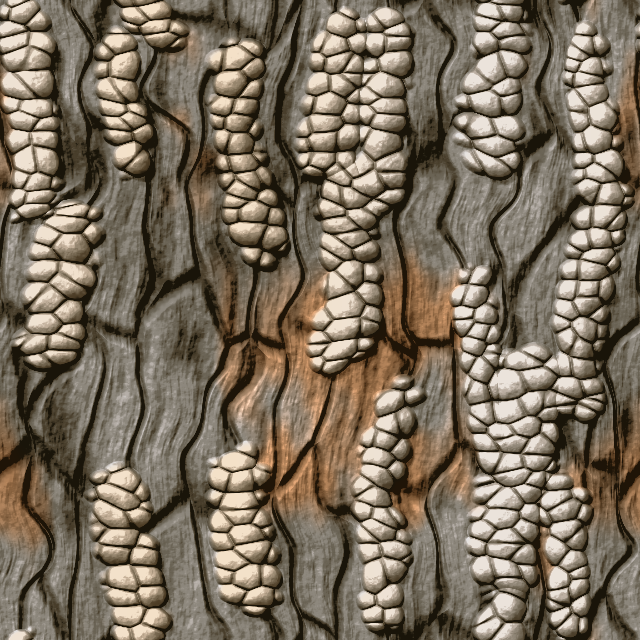
Give the GLSL for this texture, as a WebGL 1 fragment shader.

```glsl
precision highp float;
// Rugged tree bark: knobbly corky ridges standing on fibrous, fissured wood.
// A wrapping height field (capsule ridges, cellular knobs, stretched noise) is
// lit from the upper left, then its tone is mapped through a bark colour ramp.
uniform vec2 u_resolution;

const float TAU = 6.2831853;

float hash(vec2 c) {
  vec3 p = fract(c.xyx * 0.1031);
  p += dot(p, p.yzx + 33.33);
  return fract((p.x + p.y) * p.z);
}

vec2 hash2(vec2 c) {
  return vec2(hash(c), hash(c + vec2(57.0, 113.0)));
}

// Value noise that wraps after a whole number of repeats
float noise(vec2 uv, vec2 reps, float seed) {
  vec2 p = uv * reps, i = floor(p), f = fract(p);
  f = f * f * (3.0 - 2.0 * f);
  float a = hash(mod(i, reps) + seed);
  float b = hash(mod(i + vec2(1.0, 0.0), reps) + seed);
  float c = hash(mod(i + vec2(0.0, 1.0), reps) + seed);
  float d = hash(mod(i + 1.0, reps) + seed);
  return mix(mix(a, b, f.x), mix(c, d, f.x), f.y);
}

float fbm(vec2 uv, vec2 reps, float seed) {
  float sum = 0.0, amp = 0.53;
  for (int k = 0; k < 4; k++) {
    sum += amp * noise(uv, reps, seed);
    reps *= 2.0;
    amp *= 0.5;
    seed += 17.0;
  }
  return sum;
}

// Distances to the nearest and second nearest wrapped cell seeds
vec2 cellular(vec2 uv, vec2 reps, float seed) {
  vec2 p = uv * reps, i = floor(p), near = vec2(4.0);
  for (int y = -1; y <= 1; y++) {
    for (int x = -1; x <= 1; x++) {
      vec2 c = i + vec2(float(x), float(y));
      float d = length(c + 0.1 + 0.8 * hash2(mod(c, reps) + seed) - p);
      near = vec2(min(near.x, d), min(near.y, max(near.x, d)));
    }
  }
  return near;
}

// Signed distance to scattered, leaning upright capsules
float ridges(vec2 uv, vec2 reps) {
  vec2 i = floor(uv * reps);
  float nearest = 1.0;
  for (int y = -1; y <= 1; y++) {
    for (int x = -1; x <= 1; x++) {
      vec2 c = i + vec2(float(x), float(y)), k = mod(c, reps);
      vec2 rnd = hash2(k + 9.0);
      float crowd = 0.5 + 0.5 * cos(TAU * (k.x / reps.x - 0.72));
      vec2 offset = uv - (c + 0.2 + 0.6 * rnd) / reps;
      vec2 axis = vec2(0.4 * (rnd.y - 0.5), 1.0) * mix(0.07, 0.16, hash(k + 31.0));
      float along = clamp(dot(offset, axis) / dot(axis, axis), -1.0, 1.0);
      float radius = mix(0.024, 0.042, rnd.x) + 0.008 * crowd;
      float absent = step(0.55 + 0.45 * crowd, hash(k + 71.0));
      nearest = min(nearest, length(offset - axis * along) - radius + absent);
    }
  }
  return nearest;
}

// Returns height, ridge cover and openness (0 in cracks)
vec3 bark(vec2 uv) {
  vec2 wobble = vec2(noise(uv, vec2(14.0), 3.0), noise(uv, vec2(14.0), 5.0)) - 0.5;
  float sway = noise(uv, vec2(5.0, 4.0), 11.0) - 0.5;
  vec2 bent = uv + 0.022 * wobble + vec2(0.05 * sway, 0.0);

  vec2 knob = cellular(bent, vec2(22.0, 34.0), 2.0);
  float lump = 1.0 - knob.x * knob.x;
  float crease = smoothstep(0.0, 0.22, knob.y - knob.x);
  float edge = ridges(bent, vec2(7.0, 3.0)) + 0.03 * (0.75 - lump);
  float cover = smoothstep(0.006, -0.006, edge);
  float slope = 1.0 - clamp(-edge / 0.045, 0.0, 1.0);

  vec2 plate = cellular(bent + 0.03 * wobble, vec2(13.0, 4.0), 23.0);
  float fissure = smoothstep(0.0, 0.2, plate.y - plate.x);
  float fibre = fbm(bent, vec2(44.0, 9.0), 41.0);
  float grit = fbm(uv, vec2(64.0), 83.0);

  float wood = 0.014 * fibre + 0.009 * fissure + 0.003 * grit;
  float cork = 0.014 + 0.018 * (1.0 - slope * slope) + 0.015 * lump
             + 0.003 * crease + 0.004 * grit;
  float woodOpen = fissure * smoothstep(0.2, 0.45, fibre);
  return vec3(mix(wood, cork, cover), cover, mix(woodOpen, crease, cover));
}

vec3 barkColour(float tone) {
  vec3 c = mix(vec3(0.10, 0.08, 0.035), vec3(0.29, 0.24, 0.16), smoothstep(0.05, 0.21, tone));
  c = mix(c, vec3(0.43, 0.39, 0.32), smoothstep(0.21, 0.43, tone));
  c = mix(c, vec3(0.57, 0.53, 0.47), smoothstep(0.43, 0.65, tone));
  c = mix(c, vec3(0.74, 0.69, 0.64), smoothstep(0.65, 0.82, tone));
  return mix(c, vec3(0.92, 0.89, 0.86), smoothstep(0.82, 0.95, tone));
}

void main() {
  vec2 uv = gl_FragCoord.xy / u_resolution;
  vec3 light = normalize(vec3(-0.4, 0.6, 0.7));
  vec2 eps = vec2(0.0015, 0.0);

  // Relief lighting and a short cast shadow
  vec3 here = bark(uv);
  vec2 rise = vec2(bark(uv + eps.xy).x, bark(uv + eps.yx).x) - here.x;
  float diffuse = max(dot(normalize(vec3(-rise / eps.x, 1.0)), light), 0.0);
  float shadow = smoothstep(0.004, 0.03, bark(uv + 0.02 * light.xy).x - here.x);

  // Weathering: broad patches, upright flakes, fine speckle
  float patches = fbm(uv, vec2(4.0, 3.0), 7.0);
  float flakes = noise(uv, vec2(26.0, 6.0), 19.0);
  float speckle = noise(uv, vec2(190.0), 29.0);
  float tone = mix(0.54, 0.82, here.y) + 0.8 * (diffuse - 0.65)
             - 0.36 * (1.0 - here.z) - 0.32 * shadow
             + 0.3 * (patches - 0.5) + 0.16 * (flakes - 0.5) + 0.14 * (speckle - 0.5);

  // Rusty and cool grey wood, warmer cork towards one side
  float rust = smoothstep(0.52, 0.72, fbm(uv, vec2(7.0, 4.0), 61.0));
  vec3 woodTint = mix(vec3(0.97, 1.0, 1.04), vec3(1.22, 0.96, 0.74), rust);
  float warmth = 0.5 - 0.5 * cos(TAU * (uv.x - 0.8));
  vec3 corkTint = mix(vec3(1.0), vec3(1.04, 0.99, 0.91), warmth);
  gl_FragColor = vec4(barkColour(tone) * mix(woodTint, corkTint, here.y), 1.0);
}
```
